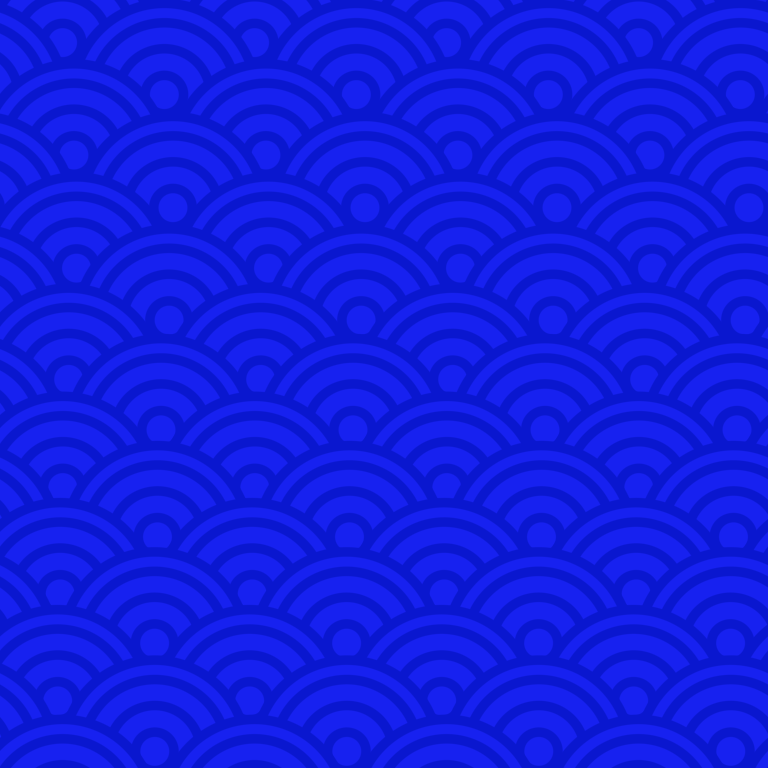
This pattern is drawn by a WebGL 2 fragment shader. Its source:

```glsl
#version 300 es
precision highp float;
// Overlapping rows of concentric blue wave scales with gently swaying rows.

uniform vec2 u_resolution;
out vec4 fragColor;

const float TAU = 6.2831853;
const float COLUMNS = 4.0;
const float ROWS = 14.0;
const float RADIUS = 0.5 / COLUMNS;
const float HALF_LINE = 0.0062;
const vec3 LIGHT_BLUE = vec3(0.09, 0.13, 0.94);
const vec3 DARK_BLUE = vec3(0.04, 0.09, 0.81);

// Cosine that repeats a whole number of times over all rows.
float rowWave(float row, float cycles, float phase) {
    return cos(TAU * cycles * (row / ROWS + phase));
}

// Centre of one scale in a row; y runs downward from the top edge.
vec2 scaleCentre(float row) {
    float odd = mod(row, 2.0);
    float x = 0.086 + (1.0 - odd) * RADIUS;
    x += 0.0117 * rowWave(row, 1.0, -0.20) - 0.0033 * rowWave(row, 2.0, 0.11);
    float y = row / ROWS + RADIUS + 0.004;
    y += 0.0052 * rowWave(row, 1.0, -0.357) + mix(-0.0026, 0.0026, odd);
    return vec2(x, y);
}

// Distance from the nearest repeat of the scale in its row.
float scaleDistance(vec2 p, vec2 centre) {
    vec2 d = p - centre;
    d.x = (fract(d.x * COLUMNS + 0.5) - 0.5) / COLUMNS;
    return length(d);
}

// Soft ring centred on a given radius.
float ring(float dist, float radius, float blur) {
    return 1.0 - smoothstep(-blur, blur, abs(dist - radius) - HALF_LINE);
}

// Four dark rings inside one scale.
float scaleLines(float dist, float blur) {
    float lines = ring(dist, RADIUS - HALF_LINE, blur);
    // Extend the rim outward so its soft edge stays dark.
    lines = max(lines, step(RADIUS - HALF_LINE, dist));
    lines = max(lines, ring(dist, 0.0935, blur));
    lines = max(lines, ring(dist, 0.0597, blur));
    return max(lines, ring(dist, 0.0250, blur));
}

void main() {
    vec2 uv = gl_FragCoord.xy / u_resolution;
    vec2 p = vec2(uv.x, 1.0 - uv.y);
    float blur = 0.8 / min(u_resolution.x, u_resolution.y);

    // Composite rows from front (lowest) to back.
    float frontRow = floor(p.y * ROWS) + 1.0;
    float ink = 0.0;
    float uncovered = 1.0;
    for (int i = 0; i < 6; i++) {
        float dist = scaleDistance(p, scaleCentre(frontRow - float(i)));
        float cover = 1.0 - smoothstep(-blur, blur, dist - RADIUS);
        ink += uncovered * cover * scaleLines(dist, blur);
        uncovered *= 1.0 - cover;
    }

    fragColor = vec4(mix(LIGHT_BLUE, DARK_BLUE, ink), 1.0);
}
```
